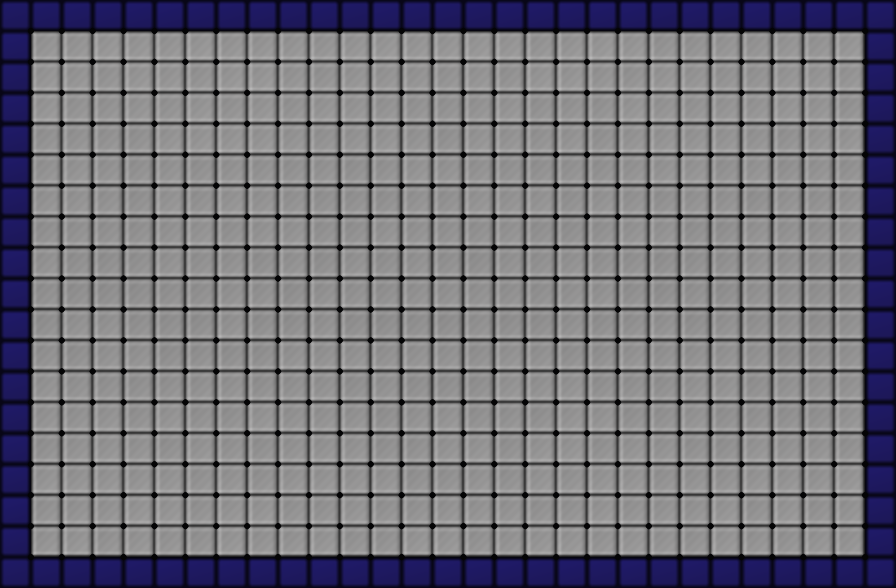
Reproduce this pattern procedurally as a WebGL 2 fragment shader.

```glsl
#version 300 es
precision highp float;
// A floor of bevelled grey tiles with black studs at the joints,
// framed by a single row of dark blue tiles. One 29 by 19 grid
// gives every cell; grooves and studs are distances to its lines.
uniform vec2 u_resolution;
out vec4 fragColor;

float hash(vec2 p) {
    return fract(sin(dot(p, vec2(12.9898, 78.233))) * 43758.5453);
}

// Soft ridge of the given width around zero
float ridge(float d, float width) {
    return exp(-d * d / (width * width));
}

vec3 greyTile(vec2 local, vec2 joint, vec2 cell, vec2 uv) {
    // Diagonal sheen with faint bands and a dimmer middle of the floor
    float diagonal = local.x - local.y;
    float tone = 0.575 + 0.045 * diagonal;
    tone += 0.008 * sin(diagonal * 19.0);
    tone += 0.035 * (abs(uv.y - 0.47) - 0.2);
    tone += 0.012 * (hash(cell) - 0.5);

    // Lit rims beside the grooves
    tone += 0.085 * ridge(joint.x - 0.12, 0.06);
    tone += 0.05 * ridge(joint.y + 0.12, 0.06);
    tone += 0.06 * ridge(joint.y - 0.13, 0.05);

    // Grooves, with shade falling on the right and lower edges
    tone *= 1.0 - 0.62 * ridge(joint.x + 0.015, 0.05);
    tone *= 1.0 - 0.65 * ridge(joint.y - 0.015, 0.05);
    tone *= 1.0 - 0.14 * ridge(joint.x + 0.09, 0.07);
    return tone * vec3(1.0, 0.995, 0.995);
}

vec3 blueTile(vec2 local, vec2 cell) {
    // Rounded square, positive inside
    vec2 q = abs(local - 0.5) - 0.32;
    float inside = 0.16 - length(max(q, 0.0));
    float body = smoothstep(-0.03, 0.14, inside);
    float light = 0.55 + 0.4 * local.y - 0.12 * local.x;
    light += 0.08 * (hash(cell) - 0.5);
    vec3 face = mix(vec3(0.10, 0.08, 0.26), vec3(0.125, 0.105, 0.43), light);
    return mix(vec3(0.03, 0.025, 0.09), face, body);
}

void main() {
    vec2 uv = gl_FragCoord.xy / u_resolution;
    vec2 grid = vec2(29.0, 19.0);
    vec2 p = uv * grid;
    vec2 cell = floor(p);
    vec2 local = fract(p);
    vec2 joint = fract(p + 0.5) - 0.5;
    float pixel = grid.y / u_resolution.y;

    // Signed distance to the inner edge of the frame, positive on the floor
    vec2 toEdge = min(p - 1.0, grid - 1.0 - p);
    float edge = min(toEdge.x, toEdge.y);
    float onFloor = smoothstep(-0.5 * pixel, 0.5 * pixel, edge);

    vec3 colour = mix(blueTile(local, cell),
                      greyTile(local, joint, cell, uv), onFloor);

    // Shadow where the frame meets the floor
    colour *= 1.0 - 0.45 * ridge(edge, 0.07);

    // Black studs at the joints, fading out over the frame
    float studDistance = mix(length(joint), abs(joint.x) + abs(joint.y), 0.4);
    float stud = 1.0 - smoothstep(0.11 - 0.6 * pixel, 0.11 + 0.6 * pixel, studDistance);
    stud *= smoothstep(-0.2, -0.1, edge);
    colour = mix(colour, vec3(0.015, 0.015, 0.02), stud);

    fragColor = vec4(colour, 1.0);
}
```
